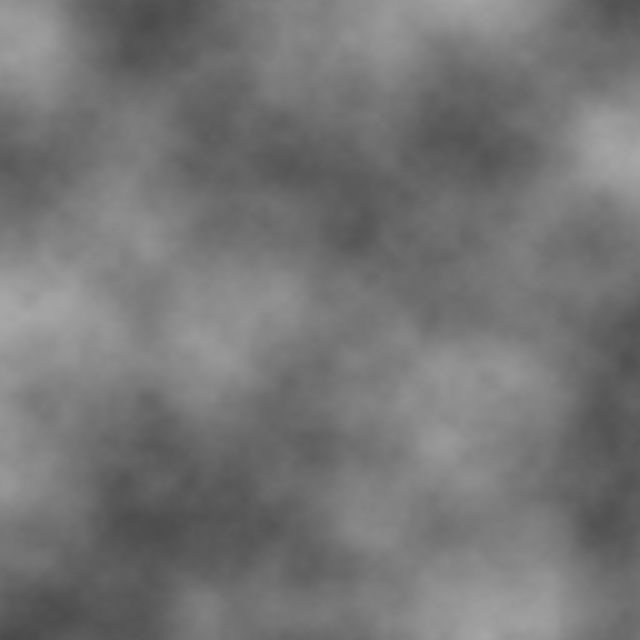
Give the GLSL for this texture, as a three.js fragment shader.

```glsl
varying vec2 vUv;

const float BASE_CELLS = 4.0;       // cells across the canvas, coarsest layer
const int OCTAVES = 6;
const float GAIN = 0.5;             // strength of each finer layer
const float LACUNARITY = 2.0;
const vec2 LAYER_SHIFT = vec2(0.37, 0.71);
const float MEAN_GREY = 0.461;
const float CONTRAST = 0.30;

const float PRIME = 2039.0;
const vec2 CELL_STEP = vec2(419.0, 1033.0);
const float SEED = 938.0;
const float LAYER_SEED = 571.0;

// Cubing modulo a prime shuffles the cell number; result in 0..1
float cellHash(vec2 cell, float seed) {
  float n = mod(dot(cell, CELL_STEP) + seed, PRIME);
  return mod(mod(n * n, PRIME) * n, PRIME) / PRIME;
}

// Smoothly interpolated lattice values, centred on zero
float valueNoise(vec2 p, float seed) {
  vec2 cell = floor(p);
  vec2 f = fract(p);
  vec2 w = f * f * (3.0 - 2.0 * f);
  vec2 e = vec2(1.0, 0.0);
  float low = mix(cellHash(cell, seed), cellHash(cell + e.xy, seed), w.x);
  float high = mix(cellHash(cell + e.yx, seed), cellHash(cell + e.xx, seed), w.x);
  return mix(low, high, w.y) - 0.5;
}

// Layers of noise, each finer and fainter than the last
float cloud(vec2 p) {
  float sum = 0.0;
  float amplitude = 1.0;
  float seed = SEED;
  for (int i = 0; i < OCTAVES; i++) {
    sum += amplitude * valueNoise(p, seed);
    p = p * LACUNARITY + LAYER_SHIFT;
    amplitude *= GAIN;
    seed += LAYER_SEED;
  }
  return sum;
}

void main() {
  float grey = MEAN_GREY + CONTRAST * cloud(vUv * BASE_CELLS);
  gl_FragColor = vec4(vec3(grey), 1.0);
}
```
